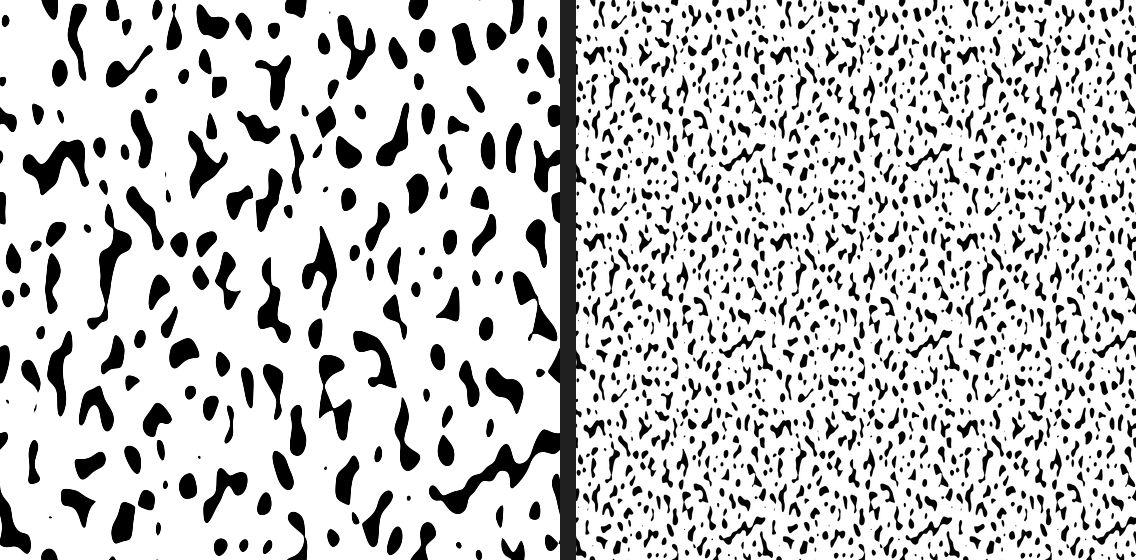
Left: one tile. Right: repeated 3 by 3.
A Shadertoy shader for this texture:

```glsl
// Seamless black upright flecks and ragged blots scattered on white.

const vec3  PAPER = vec3(1.0);
const vec3  INK   = vec3(0.0);
const int   WAVES = 96;                    // plane waves summed into the field
const vec2  FREQUENCY = vec2(19.8, 11.6);  // cycles per canvas; upright stretch
const vec2  BAND = vec2(0.42, 1.48);       // spread of frequencies: blot size range
const float INK_LEVEL = 0.842;             // deviations above mean: 20% ink
const float EDGE_SOFTNESS = 0.4;           // half width of the edge in pixels
const uint  SEED = 17u;
const float PI = 3.14159265;
const float GOLDEN = 0.618034;

float hash(uint n) {
    n = (n ^ 61u) ^ (n >> 16);
    n *= 9u;
    n ^= n >> 4;
    n *= 0x27d4eb2du;
    n ^= n >> 15;
    return float(n & 0xffffu) / 65536.0;
}

// Random field of unit variance; whole-number wave vectors make it tile.
float blotField(vec2 uv) {
    float sum = 0.0;
    for (int i = 0; i < WAVES; i++) {
        uint id = uint(i) * 2u + SEED * 1024u;
        float angle = PI * (float(i) + hash(id)) / float(WAVES);
        float radius = mix(BAND.x, BAND.y, fract(float(i) * GOLDEN));
        vec2 wave = round(FREQUENCY * radius * vec2(cos(angle), sin(angle)));
        sum += cos(2.0 * PI * (dot(wave, uv) + hash(id + 1u)));
    }
    return sum * sqrt(2.0 / float(WAVES));
}

void mainImage(out vec4 fragColor, in vec2 fragCoord) {
    vec2 uv = fragCoord / iResolution.xy;

    // Cut the field at the ink level with a crisp, smoothed edge
    float field = blotField(uv) - INK_LEVEL;
    float edge = max(EDGE_SOFTNESS * fwidth(field), 1e-4);
    float ink = smoothstep(-edge, edge, field);

    fragColor = vec4(mix(PAPER, INK, ink), 1.0);
}
```
